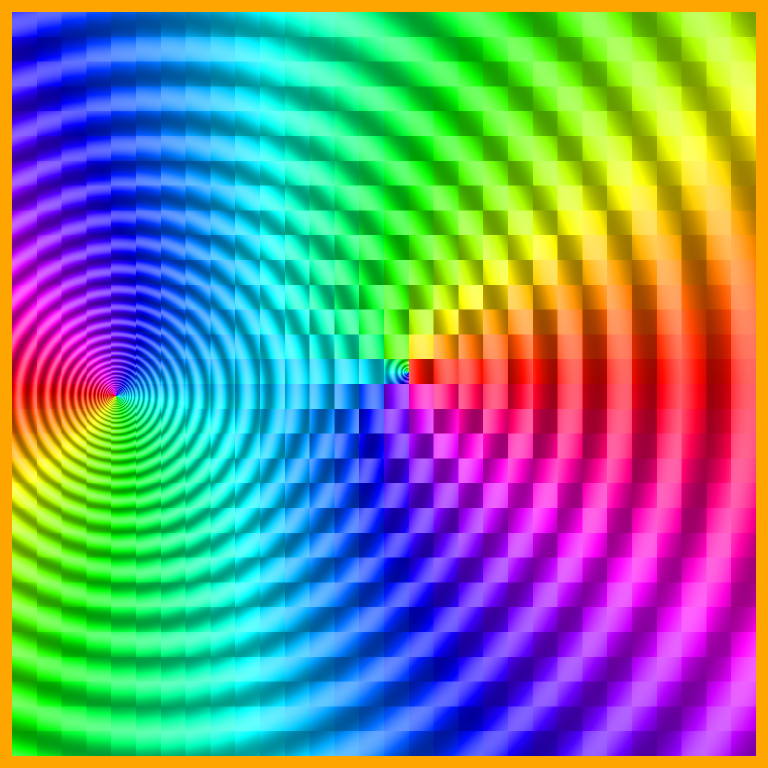
Give the GLSL for this background, as a three.js fragment shader.

```glsl
varying vec2 vUv;

const float TAU = 6.2831853;
const float FRAME_WIDTH = 0.0156;
const float CELLS_ACROSS = 30.0;
const vec3 FRAME_COLOR = vec3(1.0, 0.647, 0.0);
const vec2 RING_CENTER = vec2(-10.8, -0.484);
const vec2 FAN_CENTER = vec2(1.0, 0.47);

// Fully saturated hue at a given lightness
vec3 hueColor(float hue, float lightness) {
  vec3 wheel = abs(fract(hue + vec3(0.0, 2.0, 1.0) / 3.0) * 6.0 - 3.0);
  vec3 pure = clamp(wheel - 1.0, 0.0, 1.0);
  return lightness + (pure - 0.5) * (1.0 - abs(2.0 * lightness - 1.0));
}

float turns(vec2 v) {
  return atan(v.y, v.x) / TAU;
}

float logLength(vec2 v) {
  return log(max(length(v), 0.001));
}

// Light and dark ripples, calmed where they become too fine
float ripple(float level, float radius) {
  return sin(11.3 * level) * smoothstep(0.0, 0.2, radius);
}

// Phase as hue, magnitude as ripples, stepped by the cell index
vec3 phasePlane(vec2 z, vec2 ringCenter, vec2 fanCenter) {
  vec2 cell = floor(z);
  vec2 offset = z - ringCenter;
  float hue = turns(cell) + turns(offset);
  float level = logLength(cell) + 3.0 * logLength(offset);
  float radius = length(offset);

  // The cell with index zero holds a fan of its own
  if (dot(cell, cell) < 0.5) {
    vec2 fan = z - fanCenter;
    hue = turns(fan);
    level = logLength(fan);
    radius = length(fan);
  }
  return hueColor(hue, 0.5 + 0.19 * ripple(level, radius));
}

// Coverage of the square inside the frame
float insideFrame(vec2 uv, float width, float blur) {
  vec2 d = abs(uv - 0.5);
  float edge = max(d.x, d.y) - (0.5 - width);
  return 1.0 - smoothstep(-blur, blur, edge);
}

void main() {
  vec2 stepX = dFdx(vUv);
  vec2 stepY = dFdy(vUv);
  float scale = CELLS_ACROSS / (1.0 - 2.0 * FRAME_WIDTH);

  // Average four samples to smooth cell borders and fine rings
  vec3 plane = vec3(0.0);
  for (int i = 0; i < 4; i++) {
    float k = float(i);
    vec2 jitter = vec2(mod(k, 2.0), floor(k / 2.0)) * 0.5 - 0.25;
    vec2 uv = vUv + jitter.x * stepX + jitter.y * stepY;
    plane += 0.25 * phasePlane((uv - 0.5) * scale, RING_CENTER, FAN_CENTER);
  }

  float blur = 0.5 * length(stepX) + 0.00001;
  vec3 color = mix(FRAME_COLOR, plane, insideFrame(vUv, FRAME_WIDTH, blur));
  gl_FragColor = vec4(color, 1.0);
}
```
